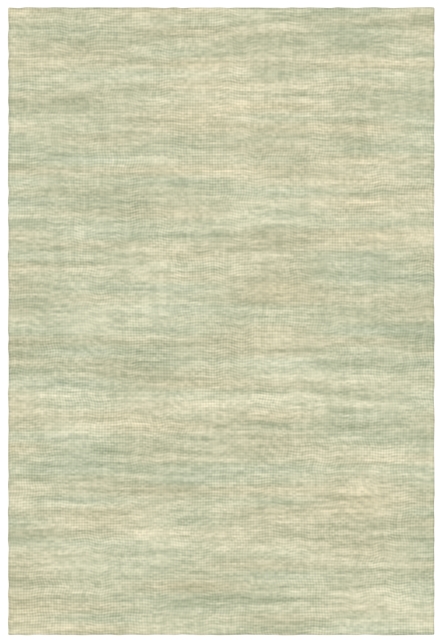
A Shadertoy shader for this texture:

```glsl
const vec3 PAPER_WHITE = vec3(1.0);
const vec3 SAGE_SHADE = vec3(0.71, 0.72, 0.60);
const vec3 CREAM_WOOL = vec3(0.84, 0.83, 0.71);
const vec3 COOL_TINT = vec3(-0.035, 0.004, 0.022);
const float THREADS = 228.0;
const float TAU = 6.2831853;

float hash(vec2 p) {
    return fract(sin(dot(p, vec2(127.1, 311.7))) * 43758.5453);
}

// Value noise centred on zero
float noise(vec2 p) {
    vec2 cell = floor(p);
    vec2 f = fract(p);
    f = f * f * (3.0 - 2.0 * f);
    float low = mix(hash(cell), hash(cell + vec2(1.0, 0.0)), f.x);
    float high = mix(hash(cell + vec2(0.0, 1.0)), hash(cell + vec2(1.0, 1.0)), f.x);
    return mix(low, high, f.y) - 0.5;
}

// Long horizontal dye streaks, from broad bands to single yarns
float dyeStreaks(vec2 p) {
    float bands = 0.07 * noise(p * vec2(5.0, 24.0) + 7.0);
    float streaks = 0.10 * noise(p * vec2(9.0, 95.0) + 31.0);
    float yarns = 0.11 * noise(p * vec2(32.0, THREADS) + 53.0);
    return bands + streaks + yarns;
}

// Wavering warp and weft relief with uneven knots
float weave(vec2 p, float threads) {
    vec2 bend = vec2(noise(p * vec2(14.0, 60.0)), noise(p * vec2(45.0, 14.0) + 19.0));
    vec2 q = p * threads + bend * vec2(1.0, 1.4);
    float warp = cos(TAU * q.x);
    float weft = cos(TAU * q.y);
    float strength = 0.85 + 0.9 * noise(p * 24.0 + 83.0);
    float knots = 0.11 * noise(q * vec2(0.8, 1.3) + 11.0);
    return strength * (0.021 * warp + 0.025 * weft) + knots;
}

vec3 woolColor(vec2 p, float threads) {
    float tone = dyeStreaks(p) + weave(p, threads);
    vec3 wool = mix(SAGE_SHADE, CREAM_WOOL, 0.63 + tone / 0.13);
    float tint = noise(p * vec2(7.0, 60.0) + 141.0) + 0.5 * noise(p * 9.0 + 67.0);
    return wool + COOL_TINT * tint;
}

float boxDistance(vec2 p, vec2 halfSize, float radius) {
    vec2 d = abs(p) - halfSize + radius;
    return length(max(d, 0.0)) + min(max(d.x, d.y), 0.0) - radius;
}

void mainImage(out vec4 fragColor, in vec2 fragCoord) {
    float pixel = 1.0 / iResolution.y;
    float aspect = iResolution.x * pixel;
    vec2 p = fragCoord * pixel;

    // Average four samples to keep the fine weave clean
    vec3 wool = vec3(0.0);
    for (int i = 0; i < 4; i++) {
        vec2 offset = vec2(float(i % 2), float(i / 2)) - 0.5;
        wool += 0.25 * woolColor(p + offset * 0.5 * pixel, THREADS);
    }

    // Slightly uneven rug outline with a thin shaded binding
    vec2 center = vec2(0.503 * aspect, 0.498);
    vec2 halfSize = vec2(0.484 * aspect, 0.490);
    float edge = boxDistance(p - center, halfSize, 0.002);
    edge += 0.0016 * noise(p * 70.0);
    wool *= 1.0 - 0.07 * smoothstep(-0.005, 0.0, edge);

    float outside = smoothstep(-0.75 * pixel, 0.75 * pixel, edge);
    fragColor = vec4(mix(wool, PAPER_WHITE, outside), 1.0);
}
```
